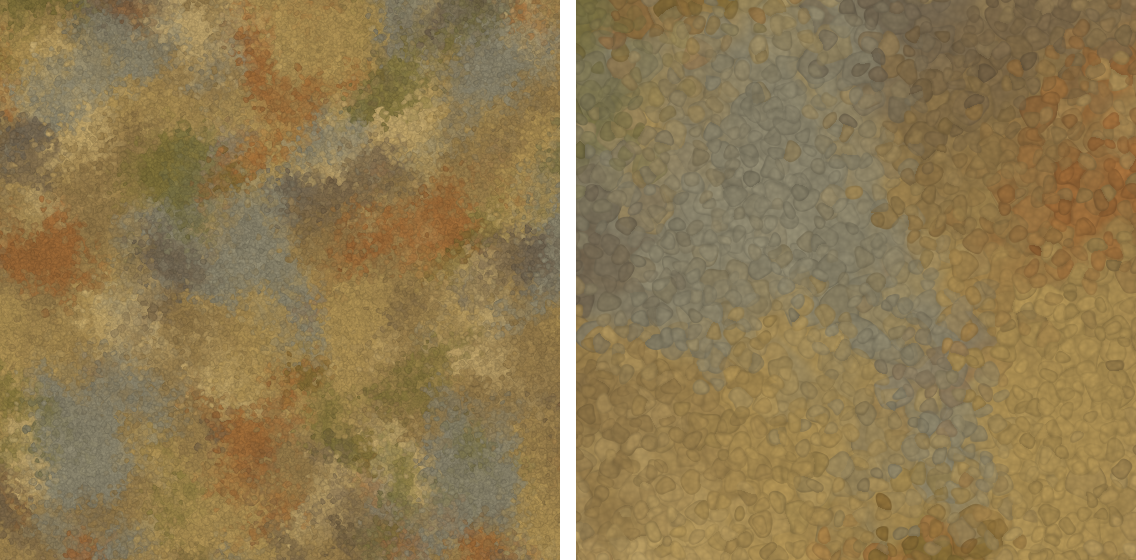
Left, the full canvas; right, a detail of the centre.
Give the GLSL for this texture, as a WebGL 2 fragment shader.

```glsl
#version 300 es
precision highp float;
// Weathered autumn paint: blended ochre, slate and rust washes under clustered round dabs.

uniform vec2 u_resolution;
out vec4 fragColor;

const vec3 BROWN = vec3(0.55, 0.45, 0.27);
const vec3 OCHRE = vec3(0.65, 0.54, 0.31);
const vec3 STRAW = vec3(0.75, 0.65, 0.43);
const vec3 SLATE = vec3(0.50, 0.49, 0.42);
const vec3 RUST  = vec3(0.59, 0.36, 0.17);
const vec3 OLIVE = vec3(0.42, 0.39, 0.18);
const vec3 UMBER = vec3(0.38, 0.32, 0.25);

const float WASH_FREQ   = 11.0;   // size of the colour patches
const int   DAB_LAYERS  = 4;
const float DAB_CELLS   = 36.0;   // cells across for the largest dabs
const float DAB_STEP    = 1.45;   // scale ratio between layers
const float DAB_SCATTER = 0.055;  // how far a dab carries its colour
const float DAB_TONE    = 0.13;   // brightness spread between dabs
const float RIM_WIDTH   = 0.0016;
const float RIM_DARK    = 0.13;
const float GRAIN_CELLS = 210.0;
const float GRAIN       = 0.11;

vec3 hash3(vec2 p) {
    vec3 q = fract(vec3(p.xyx) * vec3(0.1031, 0.1030, 0.0973));
    q += dot(q, q.yxz + 33.33);
    return fract((q.xxy + q.yzz) * q.zyx);
}

// Layered, warped sines, centred on zero
float wash(vec2 p, float seed) {
    p = p * WASH_FREQ + seed * vec2(7.3, 4.1);
    float sum = 0.0, amp = 0.5;
    for (int i = 0; i < 5; i++) {
        p += 0.7 * sin(p.yx * 0.83 + seed + float(i));
        sum += amp * sin(p.x) * sin(p.y);
        p = mat2(-0.74, 0.67, -0.67, -0.74) * p * 1.87 + 1.7;
        amp *= 0.62;
    }
    return sum;
}

// Broad colour washes
vec3 pigment(vec2 p) {
    vec3 c = mix(BROWN, OCHRE, smoothstep(-0.4, 0.4, wash(p, 1.0)));
    c = mix(c, STRAW, 0.8 * smoothstep(0.0, 0.65, wash(p, 2.3)));
    c = mix(c, SLATE, 0.85 * smoothstep(-0.05, 0.45, wash(p * vec2(0.9, 0.7), 3.9)));
    c = mix(c, RUST, 0.7 * smoothstep(0.2, 0.6, wash(p * 0.9, 5.2)));
    c = mix(c, OLIVE, 0.7 * smoothstep(0.2, 0.65, wash(p * 0.8, 6.7)));
    return mix(c, UMBER, 0.65 * smoothstep(0.18, 0.7, wash(p, 8.4)));
}

// One layer of round dabs, with seams where they touch
vec3 dabLayer(vec3 under, vec2 p, float cells, float seed, float aa) {
    vec2 home = floor(p * cells);
    float near = 9.0, next = 9.0;
    vec2 centre = p;
    vec3 trait = vec3(0.0);
    for (int y = -1; y <= 1; y++) {
        for (int x = -1; x <= 1; x++) {
            vec2 cell = home + vec2(x, y);
            vec3 h = hash3(cell + seed * 37.0);
            vec2 c = (cell + 0.1 + 0.8 * h.xy) / cells;
            float radius = (h.z < 0.36 ? -1.0 : mix(0.28, 0.62, h.z)) / cells;
            float d = length(p - c) - radius;
            if (d < near) {
                next = near;
                near = d;
                centre = c;
                trait = hash3(cell + seed * 37.0 + 91.0);
            } else {
                next = min(next, d);
            }
        }
    }
    float cover = 1.0 - smoothstep(-aa, aa, near);
    float rim = 1.0 - smoothstep(0.0, RIM_WIDTH + aa, min(abs(near), 0.5 * (next - near)));
    vec3 paint = pigment(centre + DAB_SCATTER * (trait.xy - 0.5));
    paint *= 1.0 + DAB_TONE * (trait.z - 0.45);
    paint *= 1.0 - RIM_DARK * rim;
    return mix(under, paint, cover * mix(0.45, 0.95, trait.x));
}

// Fine cellular speckle, roughly -0.5 to 0.5
float speckle(vec2 p) {
    vec2 home = floor(p), f = p - home;
    float nearest = 4.0;
    for (int y = -1; y <= 1; y++) {
        for (int x = -1; x <= 1; x++) {
            vec2 o = vec2(x, y);
            vec2 r = o + hash3(home + o).xy - f;
            nearest = min(nearest, dot(r, r));
        }
    }
    return 0.47 - sqrt(nearest);
}

void main() {
    vec2 uv = gl_FragCoord.xy / u_resolution.y;
    float aa = 0.8 / u_resolution.y;

    // Slight wobble keeps the dabs from being perfect circles
    vec2 p = uv + 0.0012 * sin(uv.yx * 310.0 + 3.0 * sin(uv * 97.0));

    vec3 col = pigment(p);
    float cells = DAB_CELLS;
    for (int i = 0; i < DAB_LAYERS; i++) {
        col = dabLayer(col, p, cells, float(i) + 1.0, aa);
        cells *= DAB_STEP;
    }

    // Canvas tooth
    col *= 1.0 + GRAIN * speckle(uv * GRAIN_CELLS) + 0.5 * GRAIN * speckle(uv * GRAIN_CELLS * 1.7 + 40.0);
    fragColor = vec4(col, 1.0);
}
```
